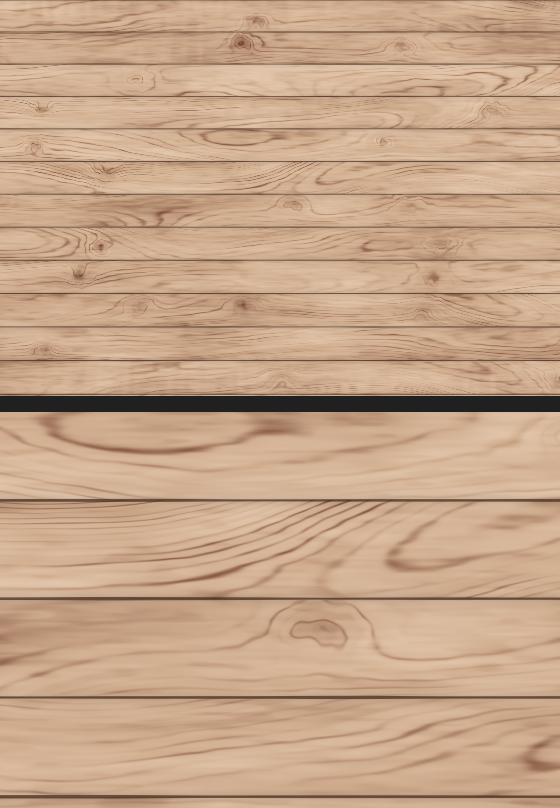
Top, the full canvas; bottom, a detail of the centre.
This texture is drawn by a Shadertoy shader. Its source:

```glsl
// Twelve horizontal pale timber planks with flowing grain, knots and thin dark seams.

#define PLANKS 12.05      // planks down the canvas
#define BOW 0.36          // slight drift of plank height down the canvas
#define SEAM 0.014        // half width of a seam, in plank heights
#define KNOT_CELL 5.4     // spacing of possible knots, in plank heights
#define KNOT_CHANCE 0.5
#define RINGS 8.0         // density of growth rings
#define ARCH 7.5          // how tightly the rings close into arches
#define GRAIN 0.42        // darkness of the rings
#define LIGHT_WOOD vec3(0.885, 0.775, 0.67)
#define BASE_WOOD vec3(0.81, 0.67, 0.55)
#define DARK_WOOD vec3(0.46, 0.27, 0.19)
#define SEAM_COLOR vec3(0.26, 0.16, 0.11)

float hash(vec2 p) {
    vec3 a = fract(p.xyx * vec3(0.1031, 0.1030, 0.0973));
    a += dot(a, a.yzx + 33.33);
    return fract((a.x + a.y) * a.z);
}

// One lattice row, shifted sideways so that columns never line up
float noiseRow(float x, float row) {
    x += 7.0 * hash(vec2(row, 0.5));
    float i = floor(x), f = x - i;
    return mix(hash(vec2(i, row)), hash(vec2(i + 1.0, row)), f * f * (3.0 - 2.0 * f));
}

float noise(vec2 p) {
    float i = floor(p.y), f = p.y - i;
    return mix(noiseRow(p.x, i), noiseRow(p.x, i + 1.0), f * f * (3.0 - 2.0 * f));
}

float fbm(vec2 p) {
    float sum = 0.0, amp = 0.5;
    for (int i = 0; i < 4; i++) {
        sum += amp * noise(p);
        p = p * 2.03 + 7.7;
        amp *= 0.5;
    }
    return sum / 0.9375;
}

// x: how far the knots push the rings, y: dark core, z: stained halo
vec3 knots(vec2 q, float row) {
    vec3 sum = vec3(0);
    float cell = floor(q.x / KNOT_CELL);
    for (int i = -1; i <= 1; i++) {
        vec2 id = vec2(cell + float(i), row * 3.0 + 11.0);
        float present = step(hash(id + 40.0), KNOT_CHANCE);
        float size = mix(0.11, 0.25, hash(id + 71.0));
        vec2 center = vec2((id.x + mix(0.15, 0.85, hash(id))) * KNOT_CELL,
                           mix(0.3, 0.7, hash(id + 19.0)));
        vec2 d = (q - center) * vec2(0.7, 1.0);
        d += 0.12 * (vec2(noise(q * 6.0 + id), noise(q * 6.0 + id + 31.0)) - 0.5);
        float r2 = dot(d, d) / (size * size);
        float depth = mix(0.25, 1.0, hash(id + 88.0));
        sum += present * vec3(3.0 * exp(-0.5 * r2) + 1.5 * exp(-4.0 * length(d * vec2(0.5, 1.0))),
                              depth * exp(-3.5 * r2),
                              depth * exp(-0.6 * r2));
    }
    return sum;
}

void mainImage(out vec4 fragColor, in vec2 fragCoord) {
    // Plank coordinates: y runs down each plank from 0 to 1
    float pixel = PLANKS / iResolution.y;
    float t = 1.0 - fragCoord.y / iResolution.y;
    float down = PLANKS * t + BOW * t * (1.0 - t);
    float row = floor(down);
    vec2 q = vec2(fragCoord.x * pixel, fract(down));
    vec2 s = q + vec2(row * 37.3, row * 17.0);
    float character = hash(vec2(row, 63.0));

    // Growth rings: nested arches along a wandering heart line, bent around knots
    vec3 knot = knots(q, row);
    float heart = q.y - 1.7 * noise(vec2(s.x * 0.16, row + 300.0)) + 0.35;
    float field = RINGS * noise(s * vec2(0.17, 0.6) + 3.1) + ARCH * heart * heart
                + 1.5 * noise(s * vec2(0.5, 1.9)) + 0.4 * noise(s * vec2(1.6, 6.0))
                + 0.16 * noise(s * vec2(4.0, 15.0)) + knot.x;
    float visible = smoothstep(0.95, 0.4, fwidth(field));
    float phase = 6.2832 * field;
    float ring = pow(0.5 + 0.5 * cos(phase + 0.7 * sin(phase)), 1.7);
    ring = mix(0.38, ring, visible);

    // Rings fade in and out along their length and break into short strokes
    float strength = GRAIN * mix(0.75, 1.2, character)
                   * mix(0.1, 1.5, smoothstep(0.15, 0.85, noise(vec2(s.x * 0.5, field * 0.9))))
                   * smoothstep(0.1, 0.7, fbm(s * vec2(0.4, 1.4) + 50.0))
                   * mix(0.55, 1.45, noise(s * vec2(1.7, 17.0) + 170.0));

    // Bands and streaks that follow the rings, fine fibres, broad clouds
    float band = noise(vec2(s.x * 0.2, field * 0.55 + 90.0)) - 0.5;
    float streak = visible * (noise(vec2(s.x * 0.7, field * 2.3 + 40.0)) - 0.5);
    float fibre = noise(s * vec2(0.9, 14.0)) + noise(s * vec2(2.6, 25.0) + 9.0) - 1.0;
    float pores = smoothstep(0.62, 0.92, noise(s * vec2(2.4, 18.0) + 80.0));
    float cloud = fbm(s * vec2(0.3, 1.2) + 20.0) - 0.5;

    // Crosswise saw marks and darker stained edges on some planks
    float sawn = step(0.6, hash(vec2(row, 9.0))) * smoothstep(0.4, 0.7, fbm(s * vec2(0.3, 0.8) + 120.0));
    float marks = sawn * (noise(s * vec2(6.0, 0.9)) - 0.4);
    float edge = min(q.y, 1.0 - q.y);
    float stain = exp(-edge * 5.0) * smoothstep(0.4, 0.75, fbm(s * vec2(0.5, 0.3) + 150.0));

    float tone = 0.17 + 0.17 * (character - 0.5) + 0.62 * cloud;
    tone += 0.27 * band + 0.14 * streak + 0.15 * fibre;
    tone -= strength * ring + 0.13 * pores + 0.15 * marks + 0.26 * stain;
    tone -= 0.24 * knot.z + 0.8 * knot.y * mix(0.3, 1.0, noise(q * vec2(9.0, 13.0)));
    vec3 color = tone < 0.0 ? mix(BASE_WOOD, DARK_WOOD, min(-tone, 1.0))
                            : mix(BASE_WOOD, LIGHT_WOOD, min(2.3 * tone, 1.0));

    // Seams: faint shade beside a thin dark gap of uneven width
    color *= 1.0 - 0.1 * exp(-edge * 20.0);
    float wear = noise(vec2(q.x * 0.9, floor(down + 0.5) * 5.0));
    float gap = SEAM * mix(0.65, 1.3, wear);
    float seam = clamp((gap - edge) / pixel + 0.5, 0.0, 1.0);
    color = mix(color, SEAM_COLOR, 0.7 * seam);

    fragColor = vec4(color, 1.0);
}
```
